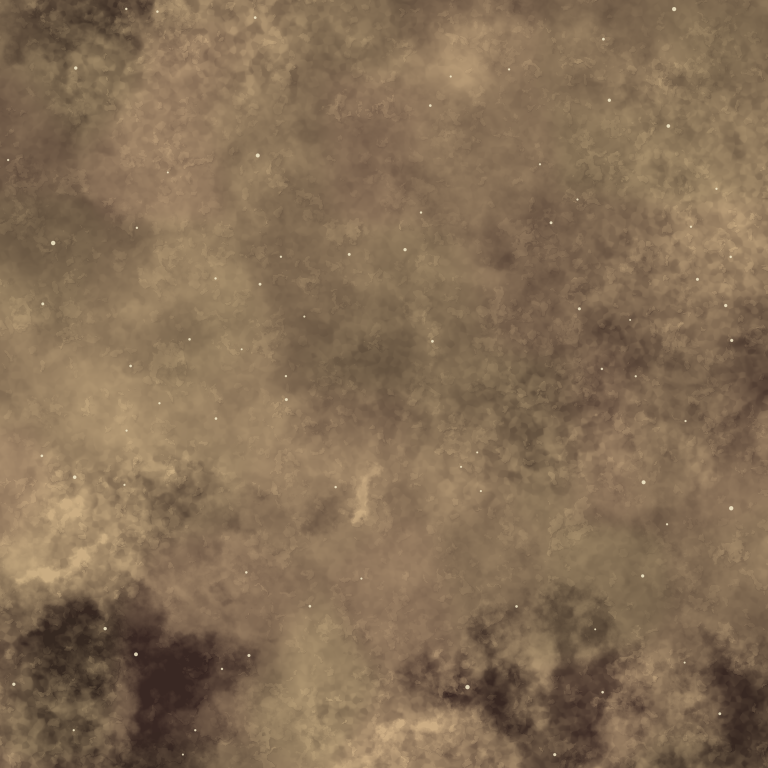
Give the GLSL for this texture, as a Shadertoy shader.

```glsl
// Dry brown soil: cloudy earth with dark hollows, crumbly pale clods,
// fine grit, a few light slivers and tiny glints.
// Soft cellular noise sets the tone, which runs along one brown ramp.

const vec3 DARK_EARTH = vec3(0.32, 0.25, 0.20);
const vec3 PALE_DUST = vec3(0.73, 0.62, 0.47);
const vec3 GLINT_COLOR = vec3(0.97, 0.93, 0.80);
const float BASE_TONE = 0.54;
const float CLOUD_CONTRAST = 0.85;
const float GRIT_CONTRAST = 0.30;
const float CLOD_CONTRAST = 0.24;
const float GLINT_SHARE = 0.10;
const vec2 LIGHT_DIR = vec2(-0.6, 0.8);

// Broad light and dark areas: centre, radius, change of tone
const int POOL_COUNT = 11;
const vec4 POOLS[POOL_COUNT] = vec4[](
    vec4(0.07, 0.14, 0.16, -0.42), vec4(0.21, 0.14, 0.10, -0.38),
    vec4(0.70, 0.07, 0.12, -0.55), vec4(0.96, 0.06, 0.11, -0.42),
    vec4(0.28, 0.32, 0.09, -0.25), vec4(0.70, 0.86, 0.17, -0.22),
    vec4(0.05, 1.00, 0.11, -0.30), vec4(0.92, 0.42, 0.14, -0.18),
    vec4(0.21, 0.84, 0.15, 0.16), vec4(0.08, 0.27, 0.09, 0.22),
    vec4(0.80, 0.27, 0.19, 0.13));

// Pale slivers: start and end points
const int SLIVER_COUNT = 3;
const vec4 SLIVERS[SLIVER_COUNT] = vec4[](
    vec4(0.42, 0.00, 0.56, 0.05), vec4(0.44, 0.33, 0.48, 0.38),
    vec4(0.03, 0.25, 0.13, 0.30));

vec3 hash3(vec2 p) {
    vec3 h = fract(p.xyx * vec3(0.1031, 0.1030, 0.0973));
    h += dot(h, h.yzx + 33.33);
    return fract((h.xxy + h.yzz) * h.zyx);
}

// Cellular noise whose cells melt into each other, centred on zero
float softCells(vec2 p) {
    vec2 cell = floor(p);
    float total = 0.0, weights = 0.0;
    for (int y = -1; y <= 1; y++)
    for (int x = -1; x <= 1; x++) {
        vec2 id = cell + vec2(x, y);
        vec3 h = hash3(id);
        vec2 d = p - id - h.xy;
        float w = exp(-8.0 * dot(d, d));
        total += w * h.z;
        weights += w;
    }
    return total / weights - 0.5;
}

float layered(vec2 p) {
    float sum = 0.0, amp = 0.5;
    for (int i = 0; i < 4; i++) {
        sum += amp * softCells(p);
        p = mat2(0.8, 0.6, -0.6, 0.8) * p * 2.03 + 17.3;
        amp *= 0.6;
    }
    return sum;
}

vec2 layeredOffset(vec2 p) {
    return vec2(layered(p), layered(p + 41.7));
}

// Scattered round clods, lit on one side and shadowed on the other
float clods(vec2 p, float share) {
    vec2 cell = floor(p);
    float body = 0.0, shadow = 0.0;
    for (int y = -1; y <= 1; y++)
    for (int x = -1; x <= 1; x++) {
        vec2 id = cell + vec2(x, y);
        vec3 h = hash3(id + 71.0);
        if (h.z > share) continue;
        vec2 d = p - id - 0.2 - 0.6 * h.xy;
        float radius = mix(0.2, 0.5, fract(h.z * 37.0));
        float shade = 0.75 + 0.3 * dot(d, LIGHT_DIR) / radius;
        float strength = 0.5 + 0.5 * h.x;
        body = max(body, strength * shade * (1.0 - smoothstep(0.55, 1.0, length(d) / radius)));
        vec2 shadowPos = d + LIGHT_DIR * radius * 0.5;
        shadow = max(shadow, strength * (1.0 - smoothstep(0.5, 1.1, length(shadowPos) / radius)));
    }
    return body - 0.45 * shadow * (1.0 - smoothstep(0.0, 0.3, body));
}

float glints(vec2 p, float scale, float pixel) {
    vec2 id = floor(p * scale);
    vec3 h = hash3(id + 213.0);
    vec2 d = p - (id + 0.15 + 0.7 * h.xy) / scale;
    float radius = mix(0.0012, 0.0032, h.x * h.y);
    return step(h.z, GLINT_SHARE) * (1.0 - smoothstep(radius - pixel, radius + pixel, length(d)));
}

float segmentDistance(vec2 p, vec2 a, vec2 b) {
    vec2 ab = b - a;
    return length(p - a - ab * clamp(dot(p - a, ab) / dot(ab, ab), 0.0, 1.0));
}

void mainImage(out vec4 fragColor, in vec2 fragCoord) {
    vec2 p = fragCoord / iResolution.y;
    vec2 drift = layeredOffset(p * 9.0) * 0.25;
    vec2 crumble = layeredOffset(p * 42.0) * 0.06;

    // Clouds, hollows and dusty areas
    float tone = BASE_TONE + CLOUD_CONTRAST * layered(p * 4.5 + drift + 5.0);
    for (int i = 0; i < POOL_COUNT; i++) {
        float d = length(p + drift + crumble - POOLS[i].xy) / POOLS[i].z;
        tone += POOLS[i].w * (1.0 - smoothstep(0.4, 1.2, d));
    }

    // Grit fades out where the ground is smooth
    float roughness = smoothstep(-0.2, 0.2, softCells(p * 5.0 + 31.0));
    float grit = softCells(p * 65.0) + 0.75 * softCells(p * 140.0 + 9.0);
    tone += GRIT_CONTRAST * mix(0.35, 1.0, roughness) * grit;

    // Clods in three sizes, the largest near the bottom
    float lowGround = 1.0 - smoothstep(0.1, 0.42, p.y);
    float clump = 0.8 * lowGround * clods((p + crumble * 1.3) * 13.0, 0.35);
    clump += 0.65 * clods((p + crumble) * 26.0 + 7.0, 0.35);
    clump += mix(0.5, 0.9, roughness) * clods((p + crumble * 0.4) * 62.0 + 3.0, 0.28);
    tone += CLOD_CONTRAST * clump;

    // Slivers
    for (int i = 0; i < SLIVER_COUNT; i++) {
        float d = segmentDistance(p + drift * 0.25 + crumble * 0.5, SLIVERS[i].xy, SLIVERS[i].zw);
        tone += 0.28 * (1.0 - smoothstep(0.003, 0.016, d));
    }

    // Colour and glints
    vec3 color = mix(DARK_EARTH, PALE_DUST, clamp(tone, -0.25, 1.15));
    color += vec3(0.015, -0.005, 0.01) * softCells(p * 7.0 + 60.0);
    color = mix(color, GLINT_COLOR, 0.85 * glints(p, 26.0, 0.7 / iResolution.y));
    fragColor = vec4(color, 1.0);
}
```
